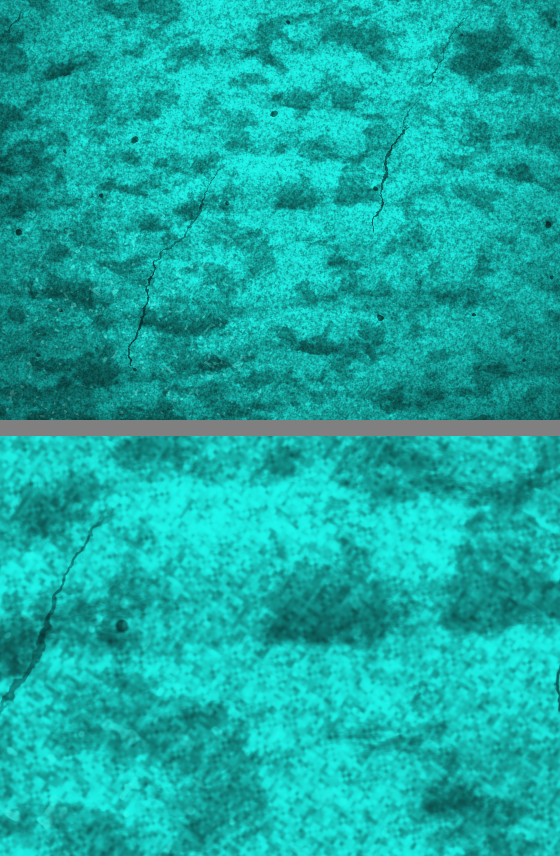
Top: the whole. Bottom: its middle third, enlarged.
Write a Shadertoy shader that draws this texture.

```glsl
#define TINT vec3(0.122, 1.0, 0.955)
#define BASE_LIGHT 0.91
#define RIPPLES 8.5
#define HOLLOW_DEPTH 0.17
#define STAIN_DEPTH 0.25
#define RELIEF 0.42
#define GRAIN 0.72
#define CRACK_DEPTH 0.55
#define VIGNETTE 0.68

float hash(vec2 p) {
    vec3 q = fract(vec3(p.xyx) * 0.1031);
    q += dot(q, q.yzx + 33.33);
    return fract((q.x + q.y) * q.z);
}

float noise(vec2 p) {
    vec2 i = floor(p), f = fract(p);
    f = f * f * (3.0 - 2.0 * f);
    vec2 e = vec2(0.0, 1.0);
    return mix(mix(hash(i), hash(i + e.yx), f.x),
               mix(hash(i + e.xy), hash(i + e.yy), f.x), f.y);
}

mat2 turn(float a) {
    return mat2(cos(a), sin(a), -sin(a), cos(a));
}

float fbm(vec2 p) {
    float sum = 0.0, amp = 0.5;
    for (int i = 0; i < 6; i++) {
        sum += amp * noise(p);
        p = turn(0.45) * p * 2.05 + 17.3;
        amp *= 0.55;
    }
    return sum / 1.08;
}

float segment(vec2 p, vec2 a, vec2 b) {
    vec2 d = b - a;
    return length(p - a - d * clamp(dot(p - a, d) / dot(d, d), 0.0, 1.0));
}

// Wavy sand ripples: a sharp lower lip that fades upward
float hollows(vec2 p) {
    float bend = 0.24 * (fbm(p * vec2(2.8, 4.0) + 4.0) - 0.5);
    float row = (p.y + bend) * RIPPLES;
    float f = fract(row);
    float shape = smoothstep(0.0, 0.12, f) * (1.0 - smoothstep(0.15, 0.8, f));
    float patches = noise(vec2(p.x * 6.0, floor(row) * 7.3));
    return shape * smoothstep(0.25, 0.7, patches);
}

// Ragged dark stains, denser inside the hollows
float stains(vec2 p, float hollow) {
    vec2 warp = vec2(noise(p * 20.0), noise(p * 20.0 + 31.0)) * 0.025;
    float n = fbm((p + warp) * vec2(19.0, 27.0)) + 0.08 * hollow;
    float broad = 0.14 * (noise(p * vec2(6.0, 9.0) + 9.0) - 0.5);
    return smoothstep(0.49, 0.68, n + broad);
}

// Repeated cracks, each with a shallow dent at its bend; x = line, y = dent
vec2 cracks(vec2 p) {
    vec2 jag = vec2(fbm(p * 13.0), fbm(p * 13.0 + 50.0)) - 0.5;
    vec2 q = p + 0.075 * jag;
    vec2 result = vec2(0.0);
    for (int i = 0; i < 3; i++) {
        vec2 shift = i < 2 ? float(i) * vec2(-0.566, -0.323) : vec2(-1.04, 0.03);
        vec2 top = vec2(1.11, 0.965) + shift;
        vec2 bend = vec2(0.94, 0.68) + shift;
        vec2 end = vec2(0.889, 0.45) + shift;
        float wide = 0.002 * noise(p * 24.0);
        float upper = 1.0 - smoothstep(wide, wide + 0.0025, segment(q, top, bend));
        float lower = 1.0 - smoothstep(wide, wide + 0.003, segment(q, bend, end));
        float faint = smoothstep(0.2, 0.6, noise(p * 13.0 + 5.0));
        result.x = max(result.x, max(upper * faint * 0.7, lower));
        vec2 d = (q - bend - vec2(0.02, 0.05)) / vec2(0.065, 0.046);
        result.y = max(result.y, 1.0 - smoothstep(0.75, 1.1, length(d)));
    }
    return result;
}

// Small round pits, at most one per cell
float pits(vec2 p) {
    vec2 cell = floor(p * 5.0);
    vec2 centre = 0.2 + 0.6 * vec2(hash(cell + 3.0), hash(cell + 8.0));
    float radius = mix(0.003, 0.009, hash(cell + 21.0));
    float d = length(fract(p * 5.0) - centre) / 5.0;
    d += 0.005 * (noise(p * 120.0) - 0.5);
    return step(0.6, hash(cell + 40.0)) * (1.0 - smoothstep(radius - 0.002, radius + 0.001, d));
}

void mainImage(out vec4 fragColor, in vec2 fragCoord) {
    vec2 p = fragCoord / iResolution.y;

    // Uneven stone surface
    float hollow = hollows(p);
    float stain = stains(p, hollow);
    vec2 s = p * vec2(9.0, 17.0);
    float relief = fbm(s) - fbm(s + vec2(-0.08, 0.25));
    float light = BASE_LIGHT + 0.16 * (fbm(p * vec2(4.0, 7.0) + 70.0) - 0.5);
    light += RELIEF * relief - HOLLOW_DEPTH * hollow - STAIN_DEPTH * stain;

    // Cracks, dents and pits
    vec2 crack = cracks(p);
    light -= 0.12 * crack.y * (1.0 - 0.5 * stain);
    light *= 1.0 - CRACK_DEPTH * crack.x;
    light *= 1.0 - 0.55 * pits(p);

    // Fine grain and pale specks
    vec2 g = turn(0.6) * p + 3.0;
    float grain = 0.55 * noise(g * 310.0) + 0.45 * noise(turn(0.5) * g * 150.0) - 0.5;
    light *= 1.0 + GRAIN * grain;
    float corner = 1.0 - smoothstep(0.1, 0.75, length(p - vec2(0.25, 0.1)));
    float clump = noise(g * 95.0) + 0.35 * (noise(g * 210.0 + 7.0) - 0.5);
    float speck = smoothstep(0.78, 1.0, clump) * (0.5 + 0.8 * corner);
    light += 0.2 * speck;

    // Darkened borders
    vec2 d = (p - vec2(0.7, 0.7)) / vec2(0.9, 0.95);
    light *= exp(-VIGNETTE * dot(d, d));

    // Soft limit on the brightest grains
    light = min(light, 0.82 + 0.16 * (1.0 - exp(-max(light - 0.82, 0.0) / 0.16)));
    vec3 color = TINT * max(light, 0.05);
    color.r += 0.1 * speck * corner;
    fragColor = vec4(color, 1.0);
}
```
